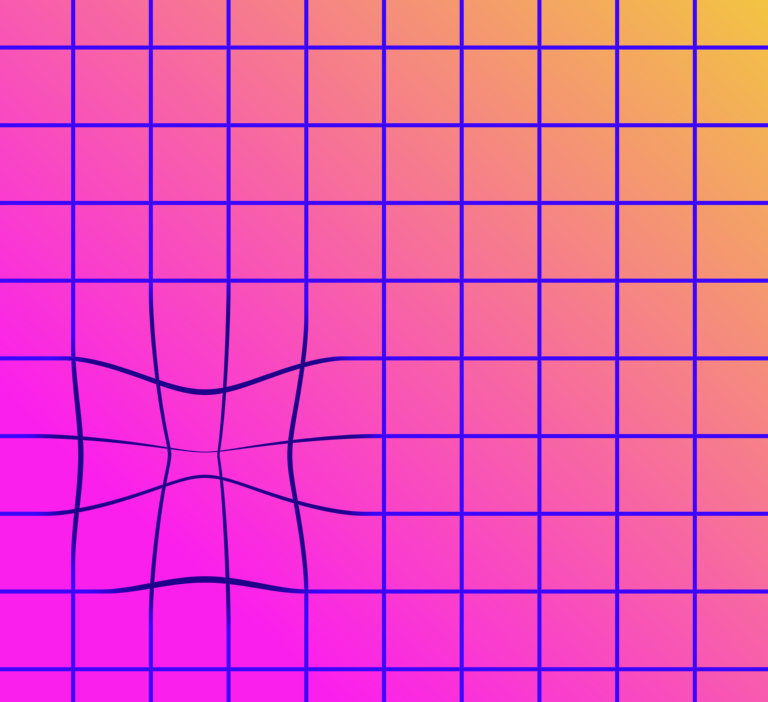
Reproduce this pattern procedurally as a WebGL 1 fragment shader.

```glsl
precision highp float;
// A square grid of blue lines over a diagonal pink-to-gold gradient, pinched
// inward around one point. Each pixel is traced back to the unpinched sheet,
// and the local stretch of the sheet thins or thickens the lines there.

uniform vec2 u_resolution;

// Lengths are in canvas heights, measured from the canvas centre.
const float CELL = 0.1107;
const vec2 GRID_ORIGIN = vec2(0.0, -0.0105);
const float HALF_WIDTH = 0.0029;
const float EDGE_SOFTNESS = 0.0012;

const vec2 PINCH_CENTRE = vec2(-0.255, -0.148);
const float PINCH_RADIUS = 0.242;
const vec2 PINCH_PULL = vec2(0.455, 0.88);   // below 1, so the sheet never folds

const vec3 PINK = vec3(0.985, 0.12, 0.93);
const vec3 GOLD = vec3(0.95, 0.77, 0.26);
const float GRADIENT_START = 0.22;           // flat pink up to here
const vec3 LINE_BLUE = vec3(0.23, 0.02, 1.0);
const vec3 LINE_DARK = vec3(0.12, 0.0, 0.54);

// Strength of the pinch: 1 at its centre, 0 from its radius outward.
float falloff(float dist) {
  return 1.0 - smoothstep(0.0, PINCH_RADIUS, dist);
}

// Solves q - PINCH_PULL * falloff(|q|) * q = target by fixed-point iteration.
vec2 unpinch(vec2 target) {
  vec2 q = target;
  for (int i = 0; i < 40; i++) {
    q = target + PINCH_PULL * falloff(length(q)) * q;
  }
  return q;
}

// Screen-space gradients of the sheet's x and y, from the inverse Jacobian.
void sheetGradients(vec2 q, out vec2 gradX, out vec2 gradY) {
  float dist = max(length(q), 1e-5);
  float t = min(dist / PINCH_RADIUS, 1.0);
  float f = falloff(dist);
  float slope = -6.0 * t * (1.0 - t) / (PINCH_RADIUS * dist);
  float xx = 1.0 - PINCH_PULL.x * (f + slope * q.x * q.x);
  float yy = 1.0 - PINCH_PULL.y * (f + slope * q.y * q.y);
  float xy = -PINCH_PULL.x * slope * q.x * q.y;
  float yx = -PINCH_PULL.y * slope * q.x * q.y;
  float det = max(xx * yy - xy * yx, 1e-4);
  gradX = vec2(yy, -xy) / det;
  gradY = vec2(-yx, xx) / det;
}

// Soft coverage of a line whose sheet distance is rescaled to the screen.
float lineCoverage(float sheetDist, float stretch, float softness) {
  float edge = (sheetDist - HALF_WIDTH) / stretch;
  return 1.0 - smoothstep(-softness, softness, edge);
}

void main() {
  vec2 uv = gl_FragCoord.xy / u_resolution;
  vec2 p = (gl_FragCoord.xy - 0.5 * u_resolution) / u_resolution.y;

  // Diagonal background gradient
  float diagonal = 0.5 * (uv.x + uv.y);
  float ramp = clamp((diagonal - GRADIENT_START) / (1.0 - GRADIENT_START), 0.0, 1.0);
  vec3 colour = mix(PINK, GOLD, ramp);

  // Position on the unpinched sheet
  vec2 q = unpinch(p - PINCH_CENTRE);
  vec2 gradX, gradY;
  sheetGradients(q, gradX, gradY);

  // Grid lines
  vec2 cell = (q + PINCH_CENTRE - GRID_ORIGIN) / CELL;
  vec2 lineDist = abs(fract(cell + 0.5) - 0.5) * CELL;
  float softness = max(EDGE_SOFTNESS, 0.75 / u_resolution.y);
  float grid = max(lineCoverage(lineDist.x, length(gradX), softness),
                   lineCoverage(lineDist.y, length(gradY), softness));

  // Lines darken inside the pinch
  float shade = 1.0 - smoothstep(0.86 * PINCH_RADIUS, 1.08 * PINCH_RADIUS, length(q));
  colour = mix(colour, mix(LINE_BLUE, LINE_DARK, shade), grid);

  gl_FragColor = vec4(colour, 1.0);
}
```
